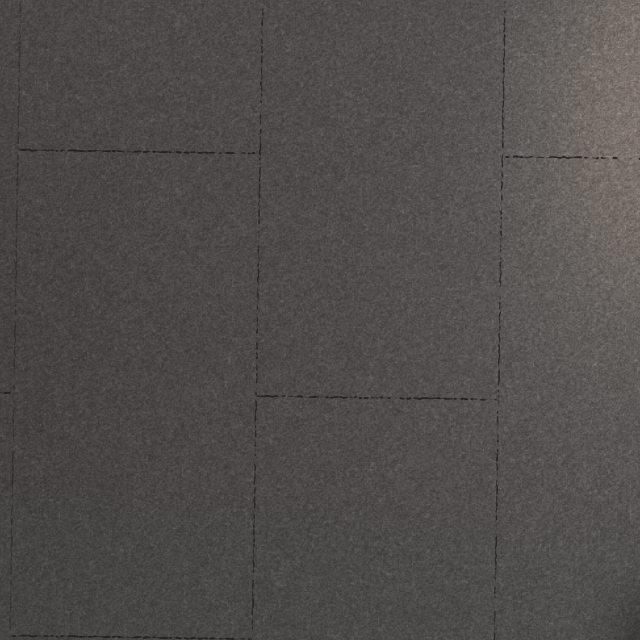
Write a WebGL 1 fragment shader that draws this texture.

```glsl
precision highp float;

// Dark grey carpet planks laid in columns, each column shifted by half a plank.
// Fine dotted seams come from slightly skewed plank coordinates; layered value
// noise makes the pile, and soft gaussian lobes light it warmly from the right.

uniform vec2 u_resolution;

float hash(vec2 p) {
  vec3 q = fract(vec3(p.xyx) * 0.1031);
  q += dot(q, q.yzx + 33.33);
  return fract((q.x + q.y) * q.z);
}

float noise(vec2 p) {
  vec2 i = floor(p);
  vec2 f = fract(p);
  f = f * f * (3.0 - 2.0 * f);
  return mix(mix(hash(i), hash(i + vec2(1.0, 0.0)), f.x),
             mix(hash(i + vec2(0.0, 1.0)), hash(i + vec2(1.0, 1.0)), f.x), f.y);
}

// Gaussian lobe with separate horizontal and vertical radii
float lobe(vec2 p, vec2 center, vec2 radius) {
  vec2 d = (p - center) / radius;
  return exp(-dot(d, d));
}

// Distance to the nearest whole number
float toInteger(float x) {
  return abs(fract(x + 0.5) - 0.5);
}

// Thin seam broken into dots and dashes by the pile lying over it
float seam(float dist, float along, float halfWidth, float row, float pixel) {
  float fibre = noise(vec2(along * 270.0, row * 17.0 + 5.0));
  float wear = noise(vec2(along * 34.0, row * 9.0 + 60.0));
  float w = halfWidth * (0.6 + 0.8 * fibre);
  float soft = max(0.5 * pixel, 0.0008);
  float line = smoothstep(-w - soft, -w + soft, dist) - smoothstep(w - soft, w + soft, dist);
  return line * smoothstep(0.2, 0.75, fibre * 0.75 + wear * 0.4);
}

void main() {
  vec2 p = gl_FragCoord.xy / u_resolution;
  float pixel = 1.0 / min(u_resolution.x, u_resolution.y);

  // Skewed plank layout with a half drop in every other column
  vec2 wobble = vec2(noise(vec2(p.y * 160.0, 3.0)), noise(vec2(p.x * 160.0, 8.0))) - 0.5;
  vec2 q = p + wobble * 0.0016;
  float u = (q.x - 0.0165 * q.y - 0.0155) / 0.3785;
  float column = floor(u);
  float shifted = mod(column, 2.0);
  float v = (q.y + 0.0137 * q.x - 0.766) / 0.759 + 0.5 * shifted;
  vec2 plank = vec2(column, floor(v));

  // Light falling from the upper right, fading into shadow at the left
  float glow = 0.108 * lobe(p, vec2(1.03, 0.85), vec2(0.18, 0.34))
             + 0.060 * lobe(p, vec2(1.0, 0.68), vec2(0.44, 0.62));
  float light = mix(0.272, 0.288, p.x) + glow * mix(1.05, 0.95, shifted);
  light += 0.012 * lobe(p, vec2(0.15, 1.0), vec2(0.5, 0.25));
  light -= 0.012 * lobe(p, vec2(0.02, 0.4), vec2(0.16, 0.4));
  light -= 0.08 * lobe(p, vec2(1.02, 0.0), vec2(0.06, 0.08));
  light += 0.004 * (hash(plank + 21.0) - 0.5);

  // Pile: faint mottling, short slanted tufts, fine grain and pale flecks
  float mottle = noise(p * 11.0) * 0.4 + noise(p * 45.0 + 7.0) * 0.6 - 0.5;
  vec2 slant = vec2(p.x + 0.5 * p.y, p.y - 0.5 * p.x);
  float tufts = noise(slant * vec2(190.0, 270.0) + 40.0) - 0.5;
  float grain = noise(p * 487.0 + 90.0) - 0.5;
  float fleck = smoothstep(0.72, 1.0, noise(p * 270.0 + 300.0));
  light *= 1.0 + 0.035 * mottle + 0.15 * tufts + 0.24 * grain + 0.16 * fleck;

  // Neutral in the shade, warmer in the glow
  vec3 tint = mix(vec3(1.03, 0.99, 0.97), vec3(1.07, 0.985, 0.92),
                  smoothstep(0.05, 0.18, glow));
  tint = mix(tint, vec3(1.0, 0.995, 0.975), 0.6 * (1.0 - smoothstep(0.0, 0.4, p.y)));
  vec3 color = light * tint;

  // Seams between planks
  float sideSeam = seam(toInteger(u) * 0.3785, p.y, 0.0010, floor(u + 0.5), pixel);
  float endSeam = seam(toInteger(v) * 0.759, p.x, 0.0012, column + 30.0, pixel);
  sideSeam *= mix(0.45, 0.75, smoothstep(0.1, 0.3, p.x));
  color = mix(color, vec3(0.12, 0.11, 0.11), max(sideSeam, 0.85 * endSeam));

  gl_FragColor = vec4(color, 1.0);
}
```
